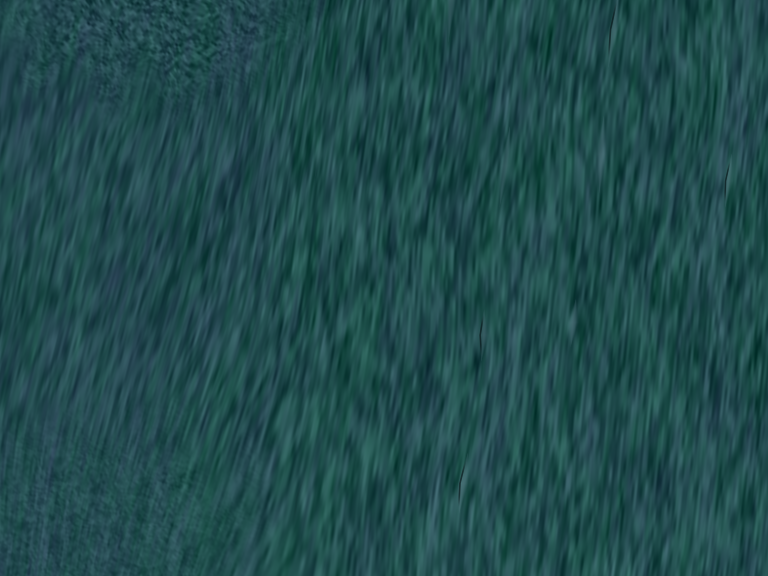
This texture is drawn by a Shadertoy shader. Its source:

```glsl
// Dark teal brushed surface: thin leaning streaks of light and hue that bend
// along a flow field, with matted grain in the left corners and a few slits.
// Streaks are stretched value noise whose columns are shifted at random.

const vec3 TEAL = vec3(0.129, 0.293, 0.303);
const vec3 LIGHT_STEP = vec3(0.105, 0.122, 0.124);
const vec3 SLATE_STEP = vec3(0.030, -0.022, 0.030);
const vec3 PALE = vec3(0.36, 0.50, 0.54);
const vec3 SLIT = vec3(0.03, 0.09, 0.10);

float hash(vec2 p) {
    vec3 q = fract(p.xyx * 0.1031);
    q += dot(q, q.yzx + 33.33);
    return fract((q.x + q.y) * q.z);
}

// Signed value noise along one column, with its own random shift
float columnNoise(float column, float y) {
    y += 19.0 * hash(vec2(column, 71.0));
    float row = floor(y);
    float t = smoothstep(0.0, 1.0, y - row);
    return 2.0 * mix(hash(vec2(column, row)), hash(vec2(column, row + 1.0)), t) - 1.0;
}

// Staggered noise: neighbouring columns blend, rows never line up
float streaks(vec2 p, vec2 frequency, float seed) {
    p = p * frequency + seed;
    float column = floor(p.x);
    float t = smoothstep(0.0, 1.0, p.x - column);
    return mix(columnNoise(column, p.y), columnNoise(column + 1.0, p.y), t);
}

// Straightens the flow: x stays constant along a streak
vec2 flowSpace(vec2 p) {
    float bend = (p.x - 0.28) / 0.26;
    float slope = 0.11 + 0.17 * exp(-bend * bend);
    float sway = 0.009 * streaks(p, vec2(5.0, 4.0), 40.0);
    return vec2(p.x - slope * (p.y - 0.5) + sway, p.y);
}

// Fine, short, slanted grain
float mattedGrain(vec2 p) {
    vec2 warp = 0.006 * vec2(streaks(p, vec2(22.0), 90.0), streaks(p, vec2(22.0), 130.0));
    vec2 q = mat2(0.64, 0.77, -0.77, 0.64) * (p + warp);
    return 0.50 * streaks(q, vec2(90.0, 130.0), 300.0)
         + 0.65 * streaks(q, vec2(170.0, 230.0), 350.0);
}

float softSpot(vec2 p, vec2 center, vec2 radius) {
    return 1.0 - smoothstep(0.35, 1.2, length((p - center) / radius));
}

// Sparse tapered slivers: x is the pale body, y the dark left edge
vec2 slivers(vec2 flow) {
    vec2 cellSize = vec2(0.16, 0.28);
    vec2 cell = floor(flow / cellSize);
    float kind = hash(cell + 11.0);
    vec2 jitter = vec2(hash(cell + 23.0), hash(cell + 37.0));
    vec2 d = flow - (cell + mix(vec2(0.2, 0.38), vec2(0.8, 0.62), jitter)) * cellSize;
    float halfLength = mix(0.025, 0.075, hash(cell + 53.0));
    float taper = max(0.0, 1.0 - abs(d.y) / halfLength);
    float width = 0.010 * taper + 0.0005;
    float body = 1.0 - smoothstep(0.0, width, abs(d.x));
    float edge = 1.0 - smoothstep(0.0003, 0.0026, abs(d.x + 0.5 * width));
    float present = step(kind, 0.36);
    float slit = present * step(0.18, kind) * smoothstep(0.2, 0.7, taper);
    return vec2(body * sqrt(taper) * present, edge * slit);
}

void mainImage(out vec4 fragColor, in vec2 fragCoord) {
    vec2 p = fragCoord / iResolution.y;
    vec2 flow = flowSpace(p);

    // Regions: matted corners and the calmer left part
    float ragged = 0.05 * streaks(p, vec2(16.0), 60.0);
    float matted = softSpot(p + ragged, vec2(0.27, 1.0), vec2(0.27, 0.19));
    matted = max(matted, 0.45 * softSpot(p + ragged, vec2(0.16, 0.06), vec2(0.30, 0.24)));
    float calm = 1.0 - smoothstep(0.30, 0.65, p.x + 0.2 * (1.0 - p.y));

    // Lightness from three sizes of streak plus wide patches
    float strands = 0.52 * streaks(flow, vec2(125.0, 19.0), 10.0)
                  + 0.56 * streaks(flow, vec2(215.0, 34.0), 200.0)
                  + 0.20 * streaks(flow, vec2(55.0, 10.0), 500.0);
    strands *= mix(1.0, 0.78, calm);
    float light = mix(strands, mattedGrain(p), matted);
    light += 0.06 * streaks(flow, vec2(11.0, 4.0), 700.0);
    light += 0.10 * (0.5 - p.y);

    // Hue drifts between green and slate blue
    float slate = 0.24 * streaks(flow, vec2(20.0, 5.0), 800.0)
                + 0.45 * streaks(flow, vec2(65.0, 13.0), 900.0)
                + 0.40 * streaks(flow, vec2(130.0, 22.0), 1000.0)
                + 0.20 * mix(-0.6, 1.0, max(calm, matted));

    vec3 color = TEAL + LIGHT_STEP * light + SLATE_STEP * slate;

    // Slivers appear only in the streaky right part
    vec2 sliver = slivers(flow) * smoothstep(0.45, 0.70, p.x);
    color = mix(color, PALE, 0.50 * sliver.x);
    color = mix(color, SLIT, 0.70 * sliver.y);
    fragColor = vec4(clamp(color, 0.0, 1.0), 1.0);
}
```
